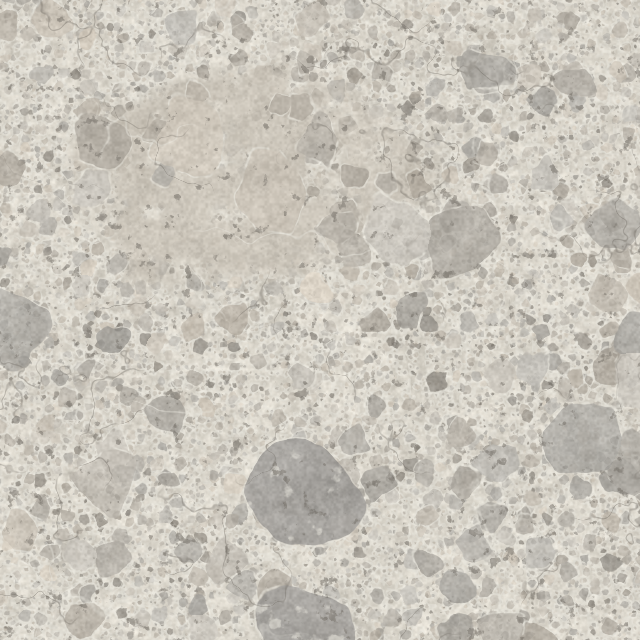
This texture is drawn by a Shadertoy shader. Its source:

```glsl
// Pale breccia stone: grey and beige fragments of many sizes set in chalky cement.
// Rounded random polygons are scattered on jittered cell grids, fine to coarse,
// then covered with a broad beige slab, slate blocks, thin veins and grain.

#define CEMENT vec3(0.850, 0.832, 0.790)
#define CHALK  vec3(0.890, 0.880, 0.845)
#define BEIGE  vec3(0.745, 0.712, 0.662)
#define GREY   vec3(0.670, 0.662, 0.642)
#define SLATE  vec3(0.625, 0.615, 0.600)
#define DARK   vec3(0.460, 0.440, 0.410)
#define SLAB   vec3(0.790, 0.764, 0.718)
#define RIM_WIDTH 0.0016
#define ROUGHNESS 0.22
#define GRAIN 0.11
#define SIDES 6

float hash(vec2 p) {
    vec3 q = fract(p.xyx * 0.1031);
    q += dot(q, q.yzx + 33.33);
    return fract((q.x + q.y) * q.z);
}

float noise(vec2 p) {
    vec2 i = floor(p), f = fract(p);
    f = f * f * (3.0 - 2.0 * f);
    return mix(mix(hash(i), hash(i + vec2(1, 0)), f.x),
               mix(hash(i + vec2(0, 1)), hash(i + vec2(1, 1)), f.x), f.y);
}

float fbm(vec2 p) {
    float sum = 0.0, amp = 0.533;
    for (int i = 0; i < 4; i++) {
        sum += amp * noise(p);
        p = mat2(1.6, 1.2, -1.2, 1.6) * p + 7.3;
        amp *= 0.5;
    }
    return sum;
}

vec2 warp(vec2 p) {
    return vec2(fbm(p), fbm(p + 41.7)) - 0.5;
}

// Distance to a random polygon with softened corners
float stoneDistance(vec2 q, float radius, vec2 id) {
    float sum = 0.0;
    for (int i = 0; i < SIDES; i++) {
        float k = float(i);
        float angle = (k + 0.7 * hash(id + k * 3.1)) * 6.2832 / float(SIDES);
        float reach = radius * (0.7 + 0.5 * hash(id + k * 5.7 + 9.0));
        float x = max(dot(q, vec2(cos(angle), sin(angle))) / reach, 0.0);
        x *= x * x;
        sum += x * x * x;
    }
    return (pow(sum + 1e-6, 1.0 / 9.0) - 1.0) * radius;
}

// Blend one stone, with mottled face and broken chalk rim, over the ground
vec3 paintStone(vec3 ground, vec3 tone, float d, vec2 uv, float opacity) {
    float aa = 0.8 / iResolution.y;
    float mottle = fbm(uv * 22.0) - 0.5 + 0.5 * (fbm(uv * 90.0) - 0.5);
    vec3 col = mix(ground, tone + 0.12 * mottle, opacity * (1.0 - smoothstep(-aa, aa, d)));
    float rim = 1.0 - smoothstep(0.0, RIM_WIDTH + aa, abs(d - RIM_WIDTH));
    return mix(col, CHALK, 0.65 * rim * smoothstep(0.3, 0.65, noise(uv * 70.0)));
}

// One grid of scattered stones
vec3 addStones(vec3 ground, vec2 uv, float cells, float share, float opacity) {
    vec2 p = uv * cells + cells * 0.37;
    p += ROUGHNESS * warp(p * 2.3);
    vec2 cell = floor(p), nearest = cell;
    float d = 1.0;
    for (int y = -1; y <= 1; y++)
    for (int x = -1; x <= 1; x++) {
        vec2 id = cell + vec2(x, y);
        if (hash(id + 17.0) > share) continue;
        vec2 center = id + 0.2 + 0.6 * vec2(hash(id + 2.3), hash(id + 8.9));
        float size = hash(id + 31.0);
        float dist = stoneDistance(p - center, mix(0.22, 0.52, size * size), id);
        if (dist < d) { d = dist; nearest = id; }
    }
    vec3 tone = mix(GREY, BEIGE, hash(nearest + 53.0)) * mix(0.91, 1.15, hash(nearest + 71.0));
    float speck = step(0.92, hash(nearest + 97.0)) * smoothstep(10.0, 45.0, cells);
    return paintStone(ground, mix(tone, DARK, 0.8 * speck), d / cells, uv, opacity);
}

// Thin broken line along a noise contour
float vein(vec2 uv, float scale) {
    float line = 1.0 - smoothstep(0.0, 0.013, abs(fbm(uv * scale) - 0.5));
    return line * smoothstep(0.48, 0.68, noise(uv * 9.0 + scale));
}

void mainImage(out vec4 fragColor, in vec2 fragCoord) {
    vec2 uv = fragCoord / iResolution.y;

    // Chalky cement with crumbs
    vec3 col = CEMENT + 0.10 * (fbm(uv * 9.0) - 0.5);
    col += 0.16 * (fbm(uv * 85.0) - 0.5);
    col = mix(col, CHALK, 0.6 * smoothstep(0.6, 0.8, noise(uv * 150.0)));

    // Fine fragments
    col = addStones(col, uv, 120.0, 0.50, 0.65);
    col = addStones(col, uv, 62.0, 0.50, 0.65);
    col = addStones(col, uv, 33.0, 0.45, 0.70);

    // Broad beige slab with a ragged, half buried edge
    vec2 q = uv - vec2(0.40, 0.73) + 0.10 * warp(uv * 7.0);
    float slab = stoneDistance(q * vec2(0.9, 1.1), 0.21, vec2(5.0, 3.0));
    float cover = (1.0 - smoothstep(-0.03, 0.012, slab)) * smoothstep(0.15, 0.5, fbm(uv * 24.0));
    vec3 slabTone = SLAB + 0.10 * (fbm(uv * vec2(14.0, 30.0)) - 0.5);
    col = mix(col, slabTone, 0.82 * cover);

    // Coarse fragments
    col = addStones(col, uv, 17.0, 0.36, 0.75);
    col = addStones(col, uv, 8.5, 0.27, 0.75);
    col = addStones(col, uv, 4.3, 0.18, 0.70);

    // Slate blocks near the lower edge
    for (int i = 0; i < 2; i++) {
        float k = float(i);
        vec2 block = uv - vec2(0.46 + 0.02 * k, 0.235 - 0.225 * k) + 0.02 * warp(uv * 16.0);
        float d = stoneDistance(block, 0.10 - 0.02 * k, vec2(12.0 + k, 4.0));
        vec3 tone = mix(SLATE, CHALK, 0.6 * smoothstep(0.64, 0.76, fbm(uv * 42.0)));
        col = paintStone(col, tone, d, uv, 0.88);
    }

    // Pale veins, brown cracks and surface grain
    col = mix(col, CHALK, 0.5 * vein(uv, 7.0));
    col = mix(col, DARK, 0.38 * vein(uv + 3.7, 11.0));
    float pits = smoothstep(0.70, 0.80, fbm(uv * 65.0 + 11.0));
    col = mix(col, DARK, 0.55 * pits);
    col += GRAIN * (0.6 * noise(uv * 260.0) + 0.4 * noise(uv * 130.0 + 5.0) - 0.5);

    fragColor = vec4(clamp(col, 0.0, 1.0), 1.0);
}
```
